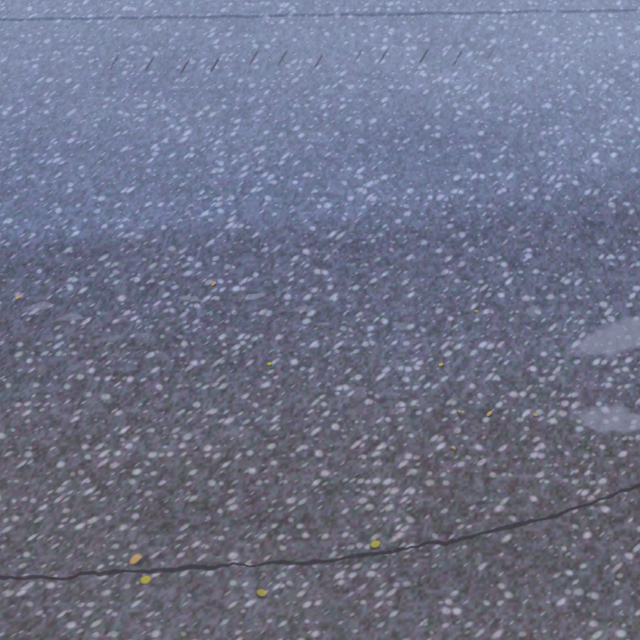
Give the GLSL for this texture, as a Shadertoy shader.

```glsl
#define GRAIN_SCALE 270.0
#define GRAIN_CONTRAST 0.25
#define FLECK_GAIN 0.26
#define HORIZON 2.6
#define FAR_BLUE vec3(0.535, 0.58, 0.70)
#define MID_BLUE vec3(0.455, 0.495, 0.62)
#define DAMP_GREY vec3(0.405, 0.425, 0.525)
#define NEAR_GREY vec3(0.405, 0.40, 0.445)
#define PATCH_GREY vec3(0.54, 0.56, 0.65)
#define CRACK_DARK vec3(0.23, 0.22, 0.25)
#define LEAF_YELLOW vec3(0.77, 0.74, 0.28)

// Integer hash giving three values in 0..1
vec3 hash3(vec2 cell) {
    uvec3 v = uvec3(uvec2(ivec2(floor(cell))), 77u);
    v = v * 1664525u + 1013904223u;
    v.x += v.y * v.z; v.y += v.z * v.x; v.z += v.x * v.y;
    v ^= v >> 16u;
    v.x += v.y * v.z; v.y += v.z * v.x; v.z += v.x * v.y;
    return vec3(v >> 8u) / 16777216.0;
}

vec3 noise3(vec2 p) {
    vec2 i = floor(p), f = fract(p);
    f = f * f * (3.0 - 2.0 * f);
    return mix(mix(hash3(i), hash3(i + vec2(1, 0)), f.x),
               mix(hash3(i + vec2(0, 1)), hash3(i + vec2(1, 1)), f.x), f.y);
}

float fbm(vec2 p) {
    return 0.55 * noise3(p).x + 0.3 * noise3(p * 2.1 + 7.0).y + 0.15 * noise3(p * 4.3 + 19.0).z;
}

// Soft tilted ellipse: 1 inside, 0 outside
float blob(vec2 p, vec2 radius, float tilt, float soft) {
    p.y -= tilt * p.x;
    return 1.0 - smoothstep(1.0 - soft, 1.0 + soft, length(p / radius));
}

// Pale stones scattered one per cell, some missing
float flecks(vec2 p) {
    float sum = 0.0;
    for (int j = -1; j <= 1; j++)
    for (int i = -1; i <= 1; i++) {
        vec2 cell = floor(p) + vec2(i, j);
        vec3 h = hash3(cell + 301.0);
        vec2 d = p - cell - h.xy;
        float size = mix(0.16, 0.42, h.z * h.z);
        sum = max(sum, blob(d, size * vec2(1.15, 0.85), h.x - 0.3, 0.6) * step(0.5, h.y) * (0.35 + 0.65 * h.z));
    }
    return sum;
}

// Row of short slanted scratches
float scratches(vec2 uv, float rowY, float count, float halfLength) {
    float id = floor(uv.x * count - (uv.y - rowY) * count * 0.6);
    vec3 h = hash3(vec2(id, count));
    float dy = uv.y - rowY - (h.x - 0.5) * 0.014;
    float dx = uv.x - (id + 0.3 + 0.4 * h.y) / count - dy * 0.6;
    return (1.0 - smoothstep(0.0008, 0.0032, abs(dx)))
         * (1.0 - smoothstep(0.5, 1.0, abs(dy) / halfLength)) * (0.3 + 0.7 * h.z);
}

void mainImage(out vec4 fragColor, in vec2 fragCoord) {
    vec2 uv = fragCoord / iResolution.xy;

    // Ground coordinates: grains shrink towards the top
    float w = 1.0 / (HORIZON - uv.y);
    vec2 ground = GRAIN_SCALE * vec2((uv.x - 0.5) * w - 0.12 * uv.y, log(w));
    float broad = fbm(uv * vec2(3.0, 9.0) + 4.0) - 0.5;
    float ragged = fbm(uv * vec2(28.0, 45.0)) - 0.5;

    // Sky-lit far surface, damp band and warmer foreground
    vec3 far = mix(MID_BLUE, FAR_BLUE, smoothstep(0.72, 1.0, uv.y + 0.15 * broad));
    vec3 near = mix(NEAR_GREY, DAMP_GREY, smoothstep(0.22, 0.62, uv.y + 0.12 * broad));
    float edgeY = 0.635 + 0.07 * uv.x * uv.x + 0.03 * broad + 0.015 * ragged;
    float edgeSoft = mix(0.018, 0.05, uv.x);
    vec3 color = mix(near, far, smoothstep(-edgeSoft, edgeSoft, uv.y - edgeY));
    color += 0.045 * broad;

    // Worn pale patches: two wide ones at the right, small ones in a band
    float worn = 0.0;
    vec2 rough = uv + vec2(0.05, 0.022) * ragged;
    worn = max(worn, blob(rough - vec2(0.98, 0.478), vec2(0.085, 0.024), 0.3, 0.25));
    worn = max(worn, 0.9 * blob(rough - vec2(0.97, 0.345), vec2(0.075, 0.018), -0.05, 0.25));
    for (int i = 0; i < 14; i++) {
        vec3 h = hash3(vec2(i, 41));
        vec2 center = vec2((float(i) + h.x) / 14.0, 0.465 + 0.075 * h.y);
        vec2 radius = vec2(0.012 + 0.018 * h.z, 0.003 + 0.004 * h.x);
        worn = max(worn, (0.35 + 0.6 * h.y) * blob(rough - center, radius, 0.12, 0.35));
    }
    color = mix(color, PATCH_GREY, 0.8 * worn);

    // Asphalt grain with slight colour variation
    vec3 coarse = noise3(ground) - 0.5;
    vec3 fine = noise3(ground * 1.9 + 53.0) - 0.5;
    float nearness = 1.0 - smoothstep(0.45, 1.0, uv.y);
    float strength = mix(0.55, 1.0, nearness) * (1.0 - 0.6 * worn);
    color += strength * GRAIN_CONTRAST * (0.45 * coarse.x + 0.4 * fine.y);
    color += strength * 0.05 * (coarse.yzx - dot(coarse, vec3(0.333)));
    color += strength * FLECK_GAIN * (flecks(ground * 0.62) - 0.09) * vec3(0.94, 0.96, 1.0);

    // Slanted scratches and the faint far seam
    float marks = scratches(uv, 0.89 + 0.035 * uv.x, 19.0, 0.014) * smoothstep(0.02, 0.25, uv.x) * (1.0 - smoothstep(0.72, 0.85, uv.x));
    marks += 0.55 * scratches(uv, 0.535, 15.0, 0.03) * (1.0 - smoothstep(0.5, 0.6, uv.x));
    color = mix(color, CRACK_DARK + 0.06, 0.65 * marks);
    float seam = abs(uv.y - 0.969 - 0.015 * uv.x - 0.004 * ragged);
    color -= 0.09 * (1.0 - smoothstep(0.0005, 0.004, seam));

    // Long crack that curves up to the right
    float crackY = 0.095 + 0.05 * uv.x + 0.1 * pow(uv.x, 4.0) + 0.014 * (fbm(vec2(uv.x * 30.0, 3.0)) - 0.5);
    float crackWidth = 0.0015 + 0.004 * noise3(vec2(uv.x * 45.0, 9.0)).x;
    float crack = 1.0 - smoothstep(0.3 * crackWidth, crackWidth + 0.001, abs(uv.y - crackY));
    color = mix(color, CRACK_DARK, 0.8 * crack);

    // Small fallen leaves, larger in the foreground, with a dark underside
    for (int i = 0; i < 13; i++) {
        vec3 h = hash3(vec2(i, 97));
        vec2 center = vec2(h.x, 0.07 + 0.53 * h.y);
        float size = mix(0.0085, 0.0035, smoothstep(0.05, 0.4, center.y)) * (0.75 + 0.4 * h.z);
        vec2 d = uv - center;
        color = mix(color, CRACK_DARK, 0.6 * blob(d + vec2(0.0, 0.6 * size), size * vec2(1.2, 0.7), 0.0, 0.4));
        vec3 leaf = mix(LEAF_YELLOW, vec3(0.76, 0.62, 0.42), step(0.7, h.z));
        color = mix(color, leaf, (0.5 + 0.4 * h.z) * blob(d, size * vec2(1.0, 0.75), h.z - 0.4, 0.35));
    }
    fragColor = vec4(clamp(color, 0.0, 1.0), 1.0);
}
```
